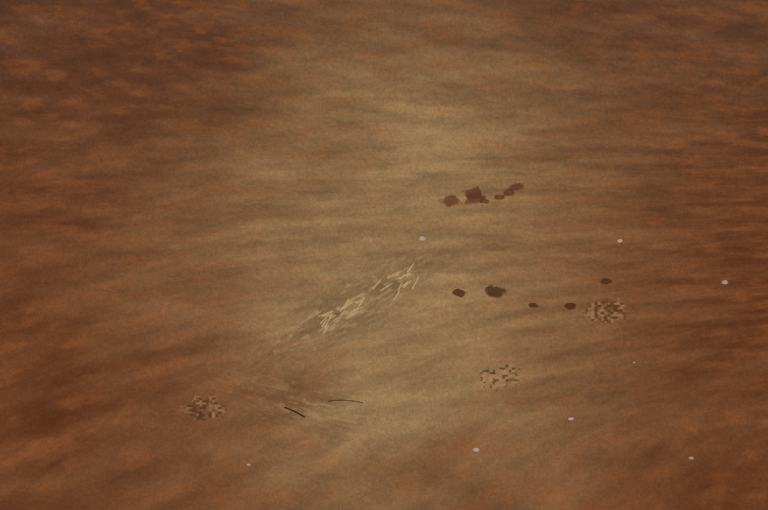
A Shadertoy shader for this texture:

```glsl
// Damp reddish sand with a pale worn track, scratched straw, dark blots and pebbles.

float hash(vec2 p) {
    vec3 q = fract(p.xyx * 0.1031);
    q += dot(q, q.yzx + 33.33);
    return fract((q.x + q.y) * q.z);
}

float noise(vec2 p) {
    vec2 i = floor(p), f = fract(p);
    f = f * f * (3.0 - 2.0 * f);
    return mix(mix(hash(i), hash(i + vec2(1, 0)), f.x),
               mix(hash(i + vec2(0, 1)), hash(i + vec2(1, 1)), f.x), f.y);
}

float fbm(vec2 p) {
    float sum = 0.0, amp = 0.5;
    for (int i = 0; i < 5; i++) {
        sum += amp * noise(p);
        p = mat2(1.6, 1.2, -1.2, 1.6) * p + 17.3;
        amp *= 0.5;
    }
    return sum;
}

vec2 rotate(vec2 p, float a) {
    return vec2(cos(a) * p.x + sin(a) * p.y, cos(a) * p.y - sin(a) * p.x);
}

float bump(vec2 p, vec2 size) {
    p /= size;
    return exp(-dot(p, p));
}

float segment(vec2 p, float halfLength, float width) {
    p.x -= clamp(p.x, -halfLength, halfLength);
    return 1.0 - smoothstep(width * 0.4, width * 1.4, length(p));
}

void mainImage(out vec4 fragColor, in vec2 fragCoord) {
    vec2 p = fragCoord / iResolution.y;
    p.x += 0.5 * (1.506 - iResolution.x / iResolution.y);

    // Ripples shrink with distance and lean up to the right near the viewer
    vec2 ground = rotate(p, mix(0.42, -0.08, smoothstep(0.1, 0.85, p.y))) * (1.0 + 0.5 * p.y);
    float clouds = fbm(p * vec2(3.0, 4.5) + 40.0);
    float ripples = fbm(ground * vec2(7.0, 23.0));
    float mottles = fbm(ground * vec2(17.0, 38.0) + 9.0);

    // Pale track down the middle, fading toward the far edge
    float across = (p.x - 0.80 + 0.16 * (clouds - 0.5)) / (0.45 - 0.07 * p.y);
    float track = exp(-across * across) * (1.0 - 0.62 * smoothstep(0.68, 1.03, p.y));
    track *= mix(0.72, 1.0, smoothstep(0.0, 0.22, p.y));
    track += 0.45 * (clouds - 0.48) + 0.30 * (ripples - 0.48);
    track += 0.28 * bump(p - vec2(0.76, 0.19), vec2(0.10, 0.05));
    track -= 0.40 * bump(rotate(p - vec2(0.86, 0.10), 0.6), vec2(0.12, 0.05));
    track = clamp(track, 0.0, 1.08);

    vec3 damp = mix(vec3(0.39, 0.215, 0.125), vec3(0.375, 0.235, 0.16), smoothstep(0.45, 1.0, p.y));
    vec3 color = mix(damp, vec3(0.565, 0.445, 0.30), track);
    float rust = smoothstep(0.48, 0.72, mottles) * (1.0 - 0.8 * track);
    color = mix(color, vec3(0.47, 0.275, 0.15), 0.55 * rust);
    color *= 1.0 + 0.22 * (ripples - 0.48) + 0.20 * (mottles - 0.48);

    // Scraped patch of pale fibres, then a weaker smear below it
    for (int i = 0; i < 2; i++) {
        float lower = float(i);
        vec2 r = rotate(p - mix(vec2(0.69, 0.40), vec2(0.62, 0.20), lower), 0.52 - 0.75 * lower);
        float patchMask = bump(r, vec2(0.16, 0.045)) * (1.0 - 0.5 * lower);
        float streaks = smoothstep(0.52, 0.85, noise(r * vec2(12.0, 130.0) + 5.0));
        float flecks = smoothstep(0.62, 0.85, noise(r * vec2(75.0, 190.0)));
        color *= 1.0 - 0.12 * patchMask;
        color = mix(color, vec3(0.69, 0.58, 0.41), patchMask * (0.40 * streaks + 0.55 * flecks));
    }

    // Loose straws along the scrape
    for (int i = 0; i < 26; i++) {
        float k = float(i);
        vec2 offset = vec2(hash(vec2(k, 1.0)) - 0.45, (hash(vec2(k, 2.0)) - 0.7) * 0.22) * 0.22;
        vec2 r = rotate(p - vec2(0.71, 0.41) - rotate(offset, -0.52), 0.1 + 1.1 * hash(vec2(k, 3.0)));
        float straw = segment(r, 0.004 + 0.010 * hash(vec2(k, 4.0)), 0.0018);
        color = mix(color, vec3(0.73, 0.62, 0.44), 0.65 * straw);
    }

    // Thin dark cracks beside the smear
    for (int i = 0; i < 2; i++) {
        float k = float(i);
        vec2 r = rotate(p - vec2(0.578 + 0.10 * k, 0.193 + 0.022 * k), -0.45 + 0.4 * k);
        r.y += 3.0 * r.x * r.x;
        color = mix(color, vec3(0.20, 0.12, 0.08), (0.8 - 0.35 * k) * segment(r, 0.021 + 0.012 * k, 0.0016));
    }

    // Dark blots: a far reddish cluster and a nearer row
    float ragged = fbm(p * 75.0) - 0.48;
    for (int i = 0; i < 12; i++) {
        float k = float(i), near = step(6.5, k);
        vec2 h = vec2(hash(vec2(k, 21.0)), hash(vec2(k, 22.0)));
        vec2 center = mix(vec2(0.83 + 0.22 * h.x, 0.60 + 0.05 * h.y),
                          vec2(0.90 + 0.073 * (k - 7.0), 0.40 + 0.06 * h.y), near);
        float size = 0.006 + 0.013 * hash(vec2(k, 23.0));
        float d = length((p - center) * vec2(0.8, 1.45)) / size + 1.3 * ragged;
        float blot = 1.0 - smoothstep(0.65, 1.15, d);
        color = mix(color, mix(vec3(0.36, 0.20, 0.13), vec3(0.25, 0.14, 0.09), near), 0.72 * blot);
    }

    // Crumbly speckled rosettes
    float crumbs = noise(p * vec2(160.0, 220.0));
    for (int i = 0; i < 3; i++) {
        float k = float(i);
        vec2 center = vec2(0.40 + 0.585 * k - 0.19 * k * (k - 1.0), 0.20 + 0.06 * k + 0.035 * k * (k - 1.0));
        float disc = 1.0 - smoothstep(0.7, 1.1, length((p - center) / vec2(0.043, 0.026)) + ragged);
        color = mix(color, vec3(0.27, 0.17, 0.11), 0.55 * disc * smoothstep(0.55, 0.75, crumbs));
        color = mix(color, vec3(0.66, 0.53, 0.36), 0.45 * disc * smoothstep(0.55, 0.75, 1.0 - crumbs));
    }

    // Sparse pale pebbles, mostly on the right
    for (int i = 0; i < 8; i++) {
        float k = float(i);
        vec2 center = vec2(1.48 - 1.1 * pow(hash(vec2(k, 31.0)), 1.6), 0.04 + 0.56 * hash(vec2(k, 32.0)));
        float d = length((p - center) * vec2(0.8, 1.3)) / (0.003 + 0.004 * hash(vec2(k, 33.0)));
        color = mix(color, vec3(0.70, 0.66, 0.62), 0.75 * (1.0 - smoothstep(0.5, 1.2, d + ragged)));
    }

    // Fine sand grain
    color *= 1.0 + 0.10 * (noise(p * 310.0) - 0.5) + 0.06 * (noise(p * vec2(120.0, 190.0)) - 0.5);
    fragColor = vec4(color, 1.0);
}
```
